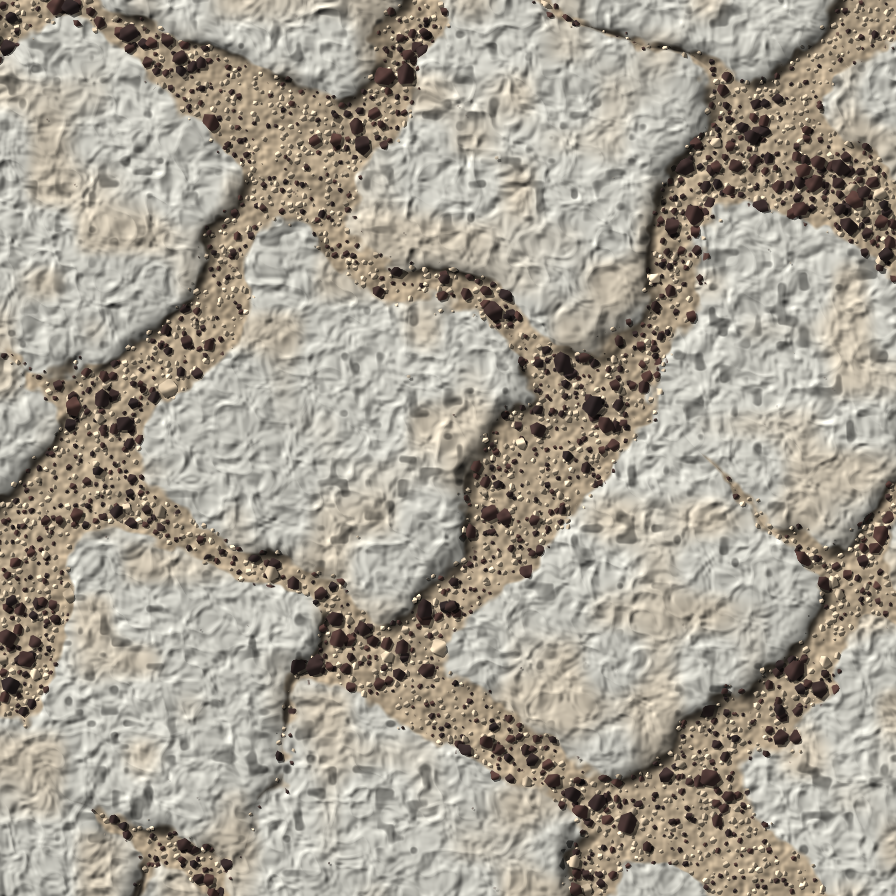
Write a Shadertoy shader that draws this texture.

```glsl
#define LIGHT vec2(-0.7, 0.7)
#define STONE vec3(0.755, 0.75, 0.715)
#define SAND vec3(0.70, 0.63, 0.53)
#define DARK_GRIT vec3(0.17, 0.14, 0.14)
#define RED_GRIT vec3(0.31, 0.22, 0.20)
#define PALE_GRIT vec3(0.76, 0.69, 0.59)
#define COBBLE_STEP vec2(0.37, 0.345)
#define CORNER 0.045
#define RELIEF 1.15

float hash(vec2 p) {
    return fract(sin(dot(p, vec2(127.1, 311.7))) * 43758.5);
}

vec2 hash2(vec2 p) {
    return vec2(hash(p), hash(p + 17.3));
}

float noise(vec2 p) {
    vec2 i = floor(p), f = fract(p);
    f = f * f * (3.0 - 2.0 * f);
    return mix(mix(hash(i), hash(i + vec2(1, 0)), f.x),
               mix(hash(i + vec2(0, 1)), hash(i + vec2(1, 1)), f.x), f.y);
}

vec2 noise2(vec2 p) {
    return vec2(noise(p), noise(p + 43.7));
}

vec2 rotate(vec2 p, float a) {
    float c = cos(a), s = sin(a);
    return vec2(c * p.x - s * p.y, s * p.x + c * p.y);
}

// Signed distance to a slanted lattice of worn, jittered blocks
float cobbleDistance(vec2 p) {
    p += 0.06 * (noise2(p * 8.0) - 0.5) + 0.022 * (noise2(p * 27.0) - 0.5);
    vec2 q = rotate(p, 0.64) - vec2(-0.02, 0.33);
    vec2 cell = floor(q / COBBLE_STEP + 0.5);
    float d = 1.0;
    for (int j = -1; j <= 1; j++)
    for (int i = -1; i <= 1; i++) {
        vec2 id = cell + vec2(i, j);
        vec2 center = id * COBBLE_STEP + 0.08 * (hash2(id + 5.0) - 0.5);
        vec2 halfSize = mix(vec2(0.138, 0.13), vec2(0.178, 0.165), hash2(id + 9.0));
        vec2 b = abs(rotate(q - center, 0.5 * (hash(id) - 0.5))) - halfSize + CORNER;
        d = min(d, length(max(b, 0.0)) + min(max(b.x, b.y), 0.0) - CORNER);
    }
    return d;
}

// Flaky surface height
float crust(vec2 p) {
    p += 0.012 * (noise2(p * 45.0) - 0.5);
    float ridge = 1.0 - abs(2.0 * noise(p * 52.0) - 1.0);
    return 0.3 * ridge + 0.35 * noise(p * 95.0) + 0.2 * noise(p * 185.0);
}

float chipDistance(vec2 q, float angle) {
    q = rotate(q, angle);
    vec2 a = abs(q);
    return max(max(a.x, 1.3 * a.y), 0.78 * (a.x + a.y) + 0.22 * q.x);
}

// Scatters angular chips with facets and cast shadows over the ground
void scatter(inout vec3 color, vec2 p, float cells, float amount, float paleShare) {
    vec2 g = p * cells;
    float soft = 0.8 * cells / iResolution.y;
    for (int j = -1; j <= 1; j++)
    for (int i = -1; i <= 1; i++) {
        vec2 id = floor(g) + vec2(i, j);
        vec2 seed = id + cells;
        vec2 q = g - id - 0.5 - 0.7 * (hash2(seed) - 0.5);
        float angle = 6.28 * hash(seed + 3.1);
        float size = mix(0.22, 0.5, hash(seed + 7.7));
        size *= clamp(5.0 * (amount - hash(seed + 11.9)), 0.0, 1.0);
        float present = smoothstep(0.04, 0.12, size);

        float shade = chipDistance(q + 0.18 * LIGHT, angle) - size;
        color *= 1.0 - 0.55 * present * smoothstep(soft, -soft, shade);

        float pale = step(hash(seed + 23.0), paleShare);
        vec3 tint = mix(DARK_GRIT, RED_GRIT, hash(seed + 29.0));
        tint = mix(tint, PALE_GRIT * mix(0.8, 1.2, hash(seed + 31.0)), pale);
        float facet = smoothstep(-0.12, 0.12, dot(rotate(q, 0.5 * sin(angle)), LIGHT));
        tint *= mix(0.55, 1.25, facet) * mix(0.85, 1.15, noise(p * 160.0));
        float cover = smoothstep(soft, -soft, chipDistance(q, angle) - size);
        color = mix(color, tint, present * cover);
    }
}

void mainImage(out vec4 fragColor, in vec2 fragCoord) {
    vec2 p = fragCoord / iResolution.y;
    float d = cobbleDistance(p);
    float facing = clamp((cobbleDistance(p + 0.015 * LIGHT) - d) / 0.015, -1.0, 1.0);
    float edge = d + 0.012 * (noise(p * 90.0) - 0.5);
    float gap = smoothstep(-0.004, 0.004, edge);

    // Rough stone: relief, dusty patches, pits and bevelled rims
    float slope = RELIEF * (crust(p) - crust(p + 0.0045 * LIGHT));
    float patches = noise(p * 13.0);
    vec3 stone = mix(STONE, SAND * 1.08, 0.5 * smoothstep(0.45, 0.9, noise(p * 19.0 + 8.0)));
    stone *= 1.0 + slope * (slope < 0.0 ? 1.7 : 1.0) + 0.12 * (patches - 0.5);
    stone *= 1.0 - 0.4 * smoothstep(0.68, 0.9, noise(p * 78.0)) * smoothstep(0.25, 0.7, patches);
    float rim = smoothstep(-0.022, 0.0, d);
    stone *= 1.0 + rim * (facing < 0.0 ? 0.5 : 0.08) * facing;

    // Sand with fine grains, shaded beside the blocks
    float grain = noise(p * 175.0) - noise(p * 175.0 + 0.7 * LIGHT);
    vec3 sand = SAND * (0.96 + 0.45 * grain + 0.25 * (noise(p * 60.0) - 0.5));
    sand *= 1.0 - 0.75 * smoothstep(0.018, 0.002, d) * smoothstep(0.1, 0.8, -facing);
    vec3 color = mix(stone, sand, gap);

    // Loose grit gathers in clumps along the joints
    float clump = smoothstep(0.2, 0.75, 0.7 * noise(p * 6.5 + 2.0) + 0.3 * noise(p * 19.0));
    float joint = smoothstep(-0.012, 0.012, d);
    scatter(color, p, 125.0, 0.03 + 0.62 * joint, 0.68);
    scatter(color, p, 66.0, 0.05 + joint * (0.08 + 0.62 * clump), 0.12);
    scatter(color, p, 41.0, 0.04 + joint * (0.03 + 0.58 * clump), 0.04);

    fragColor = vec4(clamp(color, 0.0, 1.0), 1.0);
}
```
